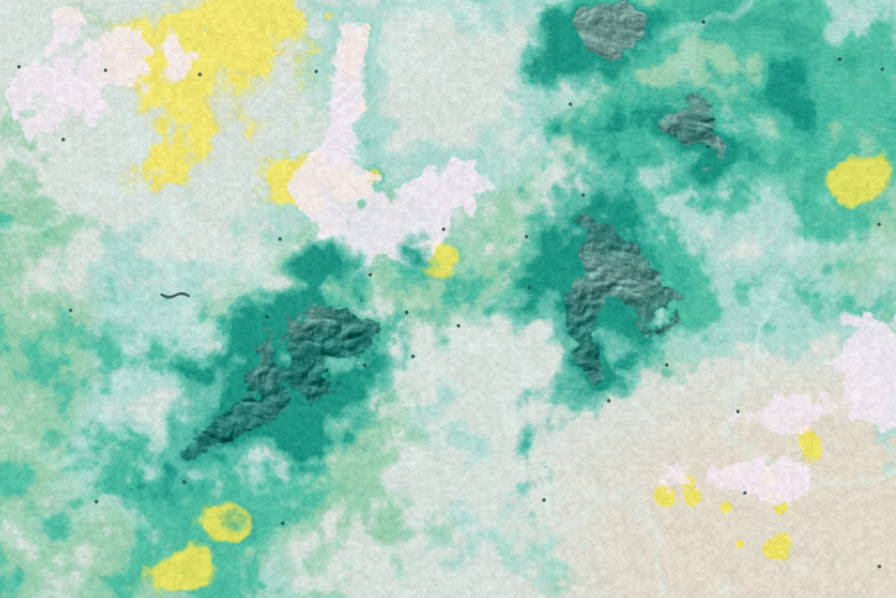
Reproduce this texture procedurally as a Shadertoy shader.

```glsl
// Watercolour paper: mint washes over a pale sheet, ragged teal pools with
// wrinkled grey crusts, yellow stains, bare white patches and fine grain.
// Soft ellipses place the pigment; warped fractal noise frays its edges.

float hash(vec2 p) {
    return fract(sin(dot(p, vec2(127.1, 311.7))) * 43758.5453);
}

float noise(vec2 p) {
    vec2 i = floor(p), f = fract(p);
    f = f * f * (3.0 - 2.0 * f);
    return mix(mix(hash(i), hash(i + vec2(1, 0)), f.x),
               mix(hash(i + vec2(0, 1)), hash(i + vec2(1, 1)), f.x), f.y);
}

float fbm(vec2 p) {
    float sum = 0.0, amp = 0.5;
    for (int i = 0; i < 6; i++) {
        sum += amp * noise(p);
        p = mat2(1.6, 1.2, -1.2, 1.6) * p + 5.3;
        amp *= 0.5;
    }
    return sum;
}

// 1 at the centre of a tilted ellipse, 0 on its rim, negative outside
float blob(vec2 p, vec2 centre, vec2 radius, float tilt) {
    float c = cos(tilt), s = sin(tilt);
    return 1.0 - length(mat2(c, -s, s, c) * (p - centre) / radius);
}

float soft(float b) { return smoothstep(0.0, 1.0, b); }

// Folded paint surface
float relief(vec2 p) {
    p += 0.02 * vec2(noise(p * 22.0), noise(p * 22.0 + 9.0));
    return abs(fbm(p * vec2(20.0, 28.0)) - 0.5) + 0.3 * fbm(p * 55.0);
}

void mainImage(out vec4 fragColor, in vec2 fragCoord) {
    vec2 p = fragCoord / iResolution.y;
    float px = 1.0 / iResolution.y;
    vec2 q = p + 0.1 * (vec2(fbm(p * 4.0 + 7.0), fbm(p * 4.0 + 31.0)) - 0.5);
    float broad = fbm(q * 3.0 + 3.0) - 0.5;
    float ragged = fbm(q * 10.0 + 11.0) - 0.5;
    float fine = fbm(p * 38.0 + 17.0) - 0.5;
    float fray = 1.9 * ragged + 0.8 * fine;

    // Mint wash, strongest at lower left and around the right-hand pools
    float wet = 0.33 + 1.3 * broad + 0.9 * ragged + 0.45 * fine;
    wet += 0.45 * soft(blob(p, vec2(0.25, 0.32), vec2(0.75, 0.6), 0.3));
    wet += 0.5 * soft(blob(p, vec2(1.13, 0.68), vec2(0.38, 0.6), -0.6));
    wet += 0.18 * soft(blob(p, vec2(1.35, 0.65), vec2(0.4, 0.5), 0.0));
    wet -= 0.4 * soft(blob(p, vec2(1.2, 0.05), vec2(0.7, 0.45), 0.1));
    wet -= 0.3 * soft(blob(p, vec2(0.74, 0.72), vec2(0.28, 0.45), -0.3));
    float hue = fbm(q * 3.5 + 47.0);
    vec3 paper = mix(vec3(0.84, 0.88, 0.86), vec3(0.88, 0.85, 0.79),
                     soft(1.6 * blob(p, vec2(1.4, 0.08), vec2(0.65, 0.42), 0.0)));
    vec3 mint = mix(vec3(0.67, 0.85, 0.81), vec3(0.60, 0.81, 0.69), smoothstep(0.44, 0.6, hue));
    vec3 col = mix(paper, mint, smoothstep(0.18, 0.42, wet));
    col = mix(col, vec3(0.32, 0.75, 0.64), smoothstep(0.46, 0.68, wet));
    col = mix(col, vec3(0.20, 0.66, 0.57), 0.8 * smoothstep(0.72, 0.98, wet));

    // Pale creases where the wash was pushed aside
    float crease = 1.0 - smoothstep(0.0, 0.03, abs(fbm(q * 2.6 + 71.0) - 0.5));
    col = mix(col, vec3(0.85, 0.92, 0.90), 0.4 * crease);

    // Yellow stains
    float stain = blob(p, vec2(0.35, 0.9), vec2(0.2, 0.15), -0.5);
    stain = max(stain, blob(p, vec2(0.28, 0.74), vec2(0.2, 0.05), 0.5) - 0.25);
    float dab = blob(p, vec2(1.445, 0.7), vec2(0.052, 0.045), 0.3);
    dab = max(dab, blob(p, vec2(0.735, 0.565), vec2(0.03), 0.0));
    dab = max(dab, blob(p, vec2(0.37, 0.13), vec2(0.042, 0.035), 0.0));
    dab = max(dab, blob(p, vec2(0.3, 0.04), vec2(0.07, 0.04), 0.6));
    dab = max(dab, blob(p, vec2(1.36, 0.25), vec2(0.025, 0.045), 0.5));
    for (float i = 0.0; i < 9.0; i++) {
        vec2 at = vec2(1.1 + 0.27 * hash(vec2(i, 3.0)), 0.08 + 0.14 * hash(vec2(i, 8.0)));
        dab = max(dab, blob(p, at, vec2(0.008 + 0.018 * hash(vec2(i, 5.0))), 0.0));
    }
    col = mix(col, vec3(0.86, 0.87, 0.60), 0.75 * smoothstep(-0.25, 0.35, stain + 1.5 * fray));
    col = mix(col, vec3(0.95, 0.90, 0.40), 0.85 * smoothstep(0.05, 0.4, stain + 2.0 * fray));
    col = mix(col, vec3(0.93, 0.89, 0.36), 0.9 * smoothstep(-0.05, 0.3, dab + fray));

    // Bare white patches
    float bare = blob(p, vec2(1.42, 0.36), vec2(0.17, 0.065), 0.45);
    bare = max(bare, blob(p, vec2(1.25, 0.2), vec2(0.16, 0.035), 0.0));
    bare = max(bare, blob(p, vec2(0.08, 0.86), vec2(0.16, 0.11), 0.4));
    bare = max(bare, blob(p, vec2(0.56, 0.74), vec2(0.035, 0.2), -0.1));
    bare = max(bare, blob(p, vec2(0.68, 0.63), vec2(0.12, 0.05), 0.4));
    col = mix(col, vec3(0.95, 0.91, 0.94), 0.9 * smoothstep(-0.05, 0.25, bare + 1.7 * fray));

    // Teal pools
    float pool = blob(p, vec2(0.45, 0.34), vec2(0.25, 0.11), 0.5);
    pool = max(pool, blob(p, vec2(0.99, 0.55), vec2(0.11, 0.22), -0.25));
    pool = max(pool, blob(p, vec2(1.15, 0.78), vec2(0.11, 0.12), 0.0));
    pool = max(pool, blob(p, vec2(1.0, 0.92), vec2(0.1, 0.06), 0.2));
    pool = max(pool, blob(p, vec2(1.31, 0.83), vec2(0.09, 0.06), -0.4));
    pool = max(pool, blob(p, vec2(0.54, 0.56), vec2(0.05, 0.035), 0.0) - 0.1);
    col = mix(col, vec3(0.25, 0.71, 0.62), 0.75 * smoothstep(-0.35, 0.05, pool + fray));
    col = mix(col, vec3(0.09, 0.57, 0.50), 0.9 * smoothstep(0.0, 0.4, pool + 1.2 * fray));

    // Wrinkled grey crusts lit from the upper left
    float crust = blob(p, vec2(0.54, 0.41), vec2(0.12, 0.05), 0.6);
    crust = max(crust, blob(p, vec2(0.37, 0.28), vec2(0.09, 0.03), 0.5));
    crust = max(crust, blob(p, vec2(1.03, 0.57), vec2(0.12, 0.04), -0.9));
    crust = max(crust, blob(p, vec2(0.97, 0.46), vec2(0.035, 0.07), 0.1));
    crust = max(crust, blob(p, vec2(1.16, 0.8), vec2(0.06, 0.085), -0.6));
    crust = max(crust, blob(p, vec2(1.02, 0.935), vec2(0.05, 0.045), 0.0));
    float light = relief(p) - relief(p + vec2(-0.004, 0.005));
    vec3 grey = mix(vec3(0.12, 0.43, 0.40), vec3(0.45, 0.58, 0.56), smoothstep(0.3, 0.9, p.y + ragged));
    col = mix(col, grey + 1.3 * light, 0.9 * smoothstep(0.0, 0.18, crust + 1.3 * fray));

    // Dark specks, one stray fibre and paper grain
    vec2 cell = floor(p * 14.0);
    vec2 offset = fract(p * 14.0) - 0.25 - 0.5 * vec2(hash(cell + 2.0), hash(cell + 6.0));
    float speck = step(0.9, hash(cell)) * smoothstep(px, -px, length(offset) / 14.0 - 0.003);
    vec2 fibre = p - vec2(0.293, 0.506 + 0.003 * sin(p.x * 150.0));
    speck = max(speck, smoothstep(px, -px, length(vec2(max(abs(fibre.x) - 0.022, 0.0), fibre.y)) - 0.0025));
    col = mix(col, vec3(0.13, 0.24, 0.24), 0.75 * speck);
    col += 0.06 * (noise(p * 260.0) - 0.5) + 0.05 * (noise(p * 120.0) - 0.5);
    fragColor = vec4(clamp(col, 0.0, 1.0), 1.0);
}
```
